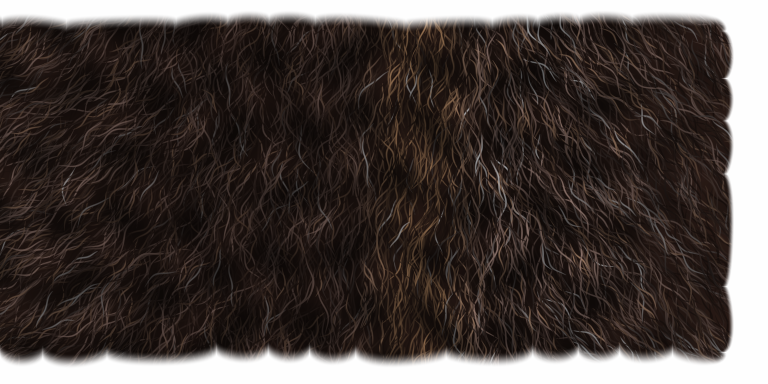
This texture is drawn by a WebGL 1 fragment shader. Its source:

```glsl
precision highp float;
// Strip of dark brown fur with combed, curved hairs and a soft scalloped white border.

uniform vec2 u_resolution;

#define LAYERS 18
#define CELL 0.072
#define HAIR_WIDTH 0.0016
#define HAIR_OPACITY 0.85
#define BEND 0.65
#define ROW_FREQ 37.0
#define EDGE_SOFT 0.02
#define SCALLOP 0.02
#define UNDERCOAT vec3(0.088, 0.056, 0.046)
#define BAND_TONE vec3(0.54, 0.41, 0.29)
#define GREY_TONE vec3(0.53, 0.44, 0.41)
#define SILVER vec3(0.66, 0.67, 0.68)

vec3 hash3(vec3 v) {
  v = fract(v * vec3(0.1031, 0.1030, 0.0973));
  v += dot(v, v.yxz + 33.33);
  return fract((v.xxy + v.yxx) * v.zyx);
}

// Bell shaped weight of the tan band that crosses the strip
float bandAt(float x) {
  return smoothstep(0.9, 1.04, x) * (1.0 - smoothstep(1.14, 1.28, x));
}

// Lean of the hairs from vertical, positive towards the upper right
float leanAt(vec2 p) {
  float lean = mix(0.9, 0.12, smoothstep(0.1, 0.75, p.x));
  lean -= 0.75 * smoothstep(1.1, 1.6, p.x);
  return lean + 0.16 * sin(p.y * ROW_FREQ * 0.5 + p.x * 6.0);
}

// Brightness of the hairs: dim left, darkest centre, bright right
float lightAt(float x) {
  float light = mix(0.68, 0.52, smoothstep(0.15, 0.45, x));
  light += 0.45 * smoothstep(0.85, 1.1, x);
  return light - 0.3 * smoothstep(1.55, 1.85, x);
}

// Tufts in rows, from layered sines
float tuftAt(vec2 p) {
  float rows = sin(p.y * ROW_FREQ + 2.0 * sin(p.x * 5.0) + sin(p.x * 17.0));
  float clumps = sin(p.x * 31.0 + 2.0 * sin(p.y * 13.0 + p.x * 4.0));
  return 0.5 + 0.25 * rows + 0.25 * clumps;
}

// Coverage of one tapered, bent hair around its centre
float strand(vec2 q, float lean, float halfLength, float bend, float pixel) {
  vec2 along = vec2(sin(lean), cos(lean));
  float u = dot(q, along) / halfLength;
  float side = dot(q, vec2(along.y, -along.x));
  side -= halfLength * (bend * (u * u - 0.3) + 0.07 * sin(4.0 * u + bend * 20.0));
  float taper = clamp(1.0 - u * u, 0.0, 1.0);
  float width = HAIR_WIDTH * (0.5 + taper) + 0.7 * pixel;
  return (1.0 - smoothstep(0.0, width, abs(side))) * sqrt(taper);
}

vec3 hairColor(float x, vec3 rnd, float depth) {
  vec3 tone = mix(GREY_TONE, BAND_TONE, max(bandAt(x), 0.6 * step(rnd.y, 0.4)));
  float right = smoothstep(1.1, 1.3, x);
  tone = mix(tone, SILVER, step(0.93 - 0.07 * right, rnd.z));
  float strength = pow(rnd.x, 2.6 - depth) * lightAt(x);
  return mix(UNDERCOAT * 0.9, tone, strength);
}

vec3 fur(vec2 p, float pixel) {
  float farRight = smoothstep(1.45, 1.85, p.x);
  float left = 1.0 - smoothstep(0.05, 0.4, p.x);
  vec3 color = UNDERCOAT * (0.85 + 0.25 * left + 0.35 * bandAt(p.x) + 0.75 * farRight);
  for (int k = 0; k < LAYERS; k++) {
    float layer = float(k);
    vec2 grid = p / CELL + layer * vec2(0.37, 0.61);
    vec2 base = floor(grid);
    for (int j = -1; j <= 1; j++) {
      for (int i = -1; i <= 1; i++) {
        vec2 id = base + vec2(float(i), float(j));
        vec3 place = hash3(vec3(id + 7.0, layer + 3.0));
        vec3 look = hash3(vec3(id + 51.0, layer + 29.0));
        vec2 q = (grid - id - place.xy) * CELL;
        vec2 center = p - q;
        float spread = mix(0.9, 1.4, smoothstep(0.2, 0.5, center.x)
                     * (1.0 - smoothstep(0.8, 1.0, center.x)));
        float lean = leanAt(center) + (place.z - 0.5) * spread;
        float halfLength = CELL * (0.5 + 0.42 * look.y);
        float bend = (fract(look.z * 7.0) - 0.5) * BEND;
        float cover = strand(q, lean, halfLength, bend, pixel);
        vec3 tint = hairColor(center.x, look, layer / float(LAYERS));
        color = mix(color, tint, cover * HAIR_OPACITY);
      }
    }
  }
  float shade = mix(0.62 + 0.7 * tuftAt(p), 1.0, 0.6 * farRight);
  return color * shade;
}

// Rounded lobes separated by narrow notches
float notch(float t) {
  return 1.0 - sqrt(abs(sin(t + 1.3 * sin(t * 0.43))));
}

// Signed distance to the strip, which runs off the left side
float stripDistance(vec2 p) {
  float upper = step(0.5, p.y);
  vec2 halfSize = vec2(1.455, 0.442);
  halfSize.x -= SCALLOP * notch(p.y * 18.5 + 0.6);
  halfSize.y -= SCALLOP * mix(1.3, 0.6, upper) * notch(p.x * 19.0 + upper * 2.0);
  halfSize.y += 0.006 * sin(p.x * 7.0 + upper * 3.0);
  vec2 d = abs(p - vec2(0.45, 0.507)) - halfSize + 0.04;
  return length(max(d, 0.0)) + min(max(d.x, d.y), 0.0) - 0.04;
}

void main() {
  vec2 p = gl_FragCoord.xy / u_resolution.y;
  float soft = mix(EDGE_SOFT, 0.4 * EDGE_SOFT, smoothstep(1.82, 1.9, p.x));
  float border = smoothstep(-soft, soft, stripDistance(p));
  vec3 color = fur(p, 1.0 / u_resolution.y);
  gl_FragColor = vec4(mix(color, vec3(0.995), border), 1.0);
}
```
